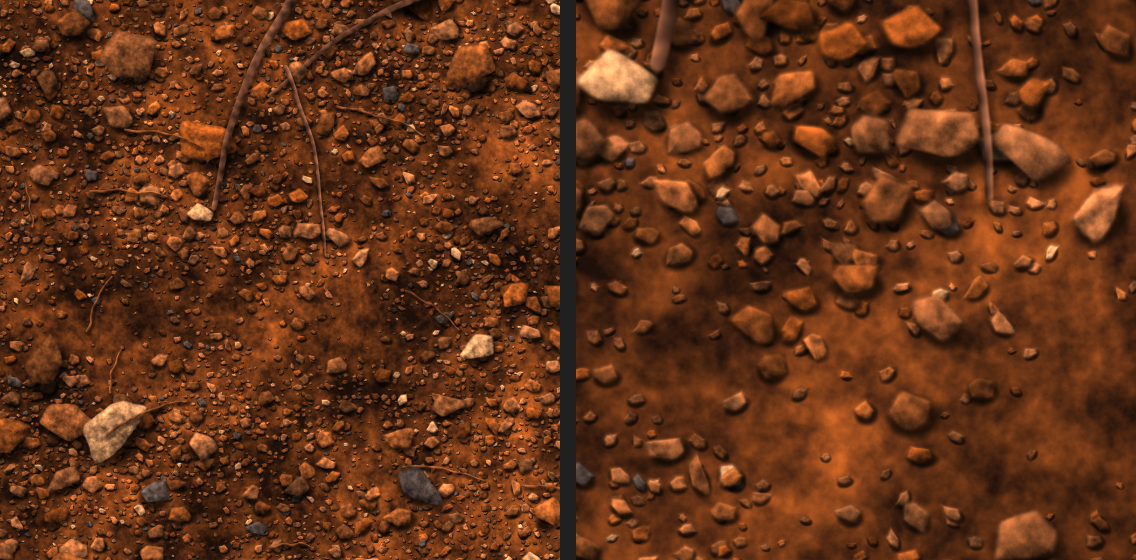
Left, the full canvas; right, a detail of the centre.
Give the GLSL for this texture, as a Shadertoy shader.

```glsl
vec3 hash3(vec2 p) {
    vec3 q = fract(p.xyx * vec3(0.1031, 0.1030, 0.0973));
    q += dot(q, q.yxz + 33.33);
    return fract((q.xxy + q.yzz) * q.zyx);
}

float gradientNoise(vec2 p) {
    vec2 i = floor(p), f = fract(p);
    vec2 u = f * f * f * (f * (f * 6.0 - 15.0) + 10.0);
    vec4 corner;
    for (int k = 0; k < 4; k++) {
        vec2 o = vec2(k & 1, k >> 1);
        float a = 6.2832 * hash3(i + o + 71.0).x;
        corner[k] = dot(vec2(cos(a), sin(a)), f - o);
    }
    return 1.4 * mix(mix(corner.x, corner.y, u.x), mix(corner.z, corner.w, u.x), u.y);
}

float fbm(vec2 p) {
    float sum = 0.0, amp = 0.5;
    for (int i = 0; i < 5; i++) {
        sum += amp * gradientNoise(p);
        p = mat2(1.6, 1.2, -1.2, 1.6) * p + 13.7;
        amp *= 0.55;
    }
    return sum;
}

vec3 stoneColor(vec3 rnd) {
    vec3 c = mix(vec3(0.58, 0.28, 0.10), vec3(0.66, 0.39, 0.23), rnd.x);
    c *= 0.66 + 0.56 * rnd.y;
    c = mix(c, vec3(0.36, 0.29, 0.26), step(0.965, rnd.z));
    return mix(c, vec3(0.88, 0.61, 0.40), step(rnd.z, 0.04));
}

// One layer of faceted stones, each with a soft shadow beneath
vec3 addStones(vec3 col, vec2 p, float scale, float density, float grain) {
    vec2 g = p * scale + scale * 3.7;
    vec2 cell = floor(g);
    float wobble = gradientNoise(p * scale * 3.0) + 0.5 * gradientNoise(p * scale * 7.0);
    for (int j = -1; j <= 1; j++)
    for (int i = -1; i <= 1; i++) {
        vec2 id = cell + vec2(i, j);
        vec3 rnd = hash3(id), shape = hash3(id + 191.0);
        float cluster = 0.6 * gradientNoise(id / scale * 4.5 + 5.0);
        if (rnd.z > density + cluster) continue;

        vec2 v = g - id - 0.5 - 0.6 * (rnd.xy - 0.5);
        float r = mix(0.20, 0.47, pow(shape.x, 1.4));
        if (length(v) > 2.2 * r) continue;

        float turn = 1.3 * (shape.y + rnd.x - 1.0), c = cos(turn), s = sin(turn);
        mat2 rot = mat2(c, s, -s, c);
        vec2 q = rot * v;
        q.y *= 1.05 + 0.75 * shape.z;

        // Angular polygon: a high power norm over jittered facet directions
        float total = 0.0;
        vec2 normal = vec2(0.0001);
        for (int k = 0; k < 5; k++) {
            float n = float(k);
            float jitter = fract(shape.x * 17.0 + shape.z * 9.0 + n * n * 0.37);
            float a = 1.2566 * n + 0.7 * jitter + 6.0 * rnd.y;
            vec2 dir = vec2(cos(a), sin(a));
            float reach = max(dot(q, dir), 0.0) / (r * (0.68 + 0.38 * jitter));
            float w = pow(reach, 8.0);
            total += w * reach;
            normal += dir * w;
        }
        float m = pow(total + 1e-6, 1.0 / 9.0) + 0.08 * wobble;
        normal = normalize(normal) * rot;

        vec2 under = rot * (v + r * vec2(-0.10, 0.30));
        under.y *= 1.05 + 0.75 * shape.z;
        col *= 1.0 - 0.70 * (1.0 - smoothstep(0.7, 1.3, length(under) / r));

        float light = dot(normal, vec2(-0.35, 0.94)) * smoothstep(0.2, 0.95, m);
        vec3 stone = stoneColor(hash3(id + 57.0));
        stone *= 0.90 + 0.38 * light + 0.65 * grain + 0.22 * wobble;
        stone *= 1.0 - 0.3 * smoothstep(0.8, 1.05, m);
        float cover = smoothstep(-0.0024, 0.0024, (1.0 - m) * r / scale);
        col = mix(col, stone, 0.95 * cover);
    }
    return col;
}

// Tapered, slightly crooked stem with a lit upper side
vec3 addTwig(vec3 col, vec2 p, vec2 a, vec2 b, float width, vec3 tint) {
    vec2 ab = b - a;
    float t = clamp(dot(p - a, ab) / dot(ab, ab), 0.0, 1.0);
    vec2 side = normalize(vec2(-ab.y, ab.x));
    side *= side.y < 0.0 ? -1.0 : 1.0;
    float bend = 0.05 * length(ab) * sin(3.1416 * t) + 0.005 * gradientNoise(vec2(t * 3.5, a.x * 90.0));
    vec2 v = p - a - ab * t - side * bend;
    float d = length(v), w = width * (1.0 - 0.5 * t);
    col *= 1.0 - 0.45 * (1.0 - smoothstep(w, w * 2.0 + 0.005, length(v + vec2(-0.002, 0.004))));
    float bark = 0.9 + 0.35 * clamp(dot(v, side) / w, -1.0, 1.0) + 0.5 * gradientNoise(p * 70.0);
    return mix(col, tint * bark, 0.9 * (1.0 - smoothstep(w - 0.001, w + 0.0016, d)));
}

void mainImage(out vec4 fragColor, in vec2 fragCoord) {
    vec2 p = fragCoord / iResolution.y;
    float patches = fbm(p * 5.0 + 2.0);
    float clods = fbm(p * 22.0);
    float grain = fbm(p * 75.0 + 31.0);

    // Loose soil
    float tone = 0.50 + 0.80 * patches + 0.85 * clods + 0.45 * grain;
    vec3 col = mix(vec3(0.13, 0.065, 0.04), vec3(0.55, 0.27, 0.105), clamp(tone, 0.0, 1.2));

    // Gravel, from grit up to rocks
    col = addStones(col, p, 80.0, 0.52, grain);
    col = addStones(col, p, 45.0, 0.55, grain);
    col = addStones(col, p, 27.0, 0.50, grain);
    col = addStones(col, p, 15.0, 0.36, grain);
    col = addStones(col, p, 8.0, 0.25, grain);

    // Scattered rootlets
    for (int i = 0; i < 11; i++) {
        vec3 rnd = hash3(vec2(i, 23));
        vec3 way = hash3(vec2(i, 67));
        float a = mix(-0.7, 0.7, way.x) + (way.y > 0.75 ? 1.5 : 0.0);
        vec2 tip = rnd.xy + (0.07 + 0.13 * rnd.z) * vec2(cos(a), sin(a));
        col = addTwig(col, p, rnd.xy, tip, 0.002, vec3(0.56, 0.30, 0.15));
    }

    // Forked dry branch
    vec3 bark = vec3(0.43, 0.26, 0.18);
    col = addTwig(col, p, vec2(0.76, 1.01), vec2(0.48, 0.83), 0.006, bark);
    col = addTwig(col, p, vec2(0.53, 1.02), vec2(0.38, 0.63), 0.009, bark);
    col = addTwig(col, p, vec2(0.51, 0.88), vec2(0.58, 0.55), 0.004, bark * 1.2);

    // Uneven daylight and fine grit
    col *= 1.06 + 0.55 * patches + 0.12 * gradientNoise(p * 170.0);
    fragColor = vec4(clamp(col, 0.0, 1.0), 1.0);
}
```
